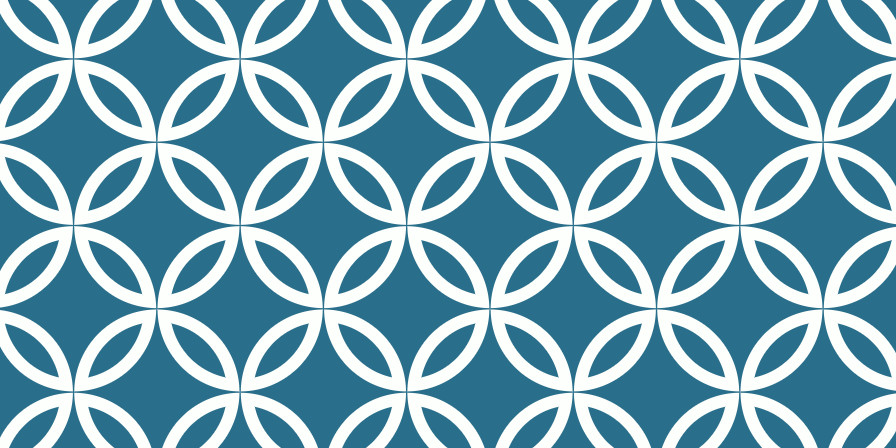
Give the GLSL for this pattern, as a Shadertoy shader.

```glsl
// Lattice of outlined petals formed by overlapping circles, white on teal blue.

#define RADIUS      0.1859              // circle radius = petal cell size, in canvas heights
#define NODE        vec2(0.9078, 0.4966) // a point where four petal tips meet
#define OUTER_EDGE  0.992               // outer petal arc, in circle radii
#define INNER_EDGE  0.842               // inner petal arc, in circle radii
#define BACKGROUND  vec3(0.16, 0.43, 0.54)
#define OUTLINE     vec3(0.99, 1.00, 0.99)

// Lens coordinate: distance to the farther of the two circle centres in a cell.
float petalRadius(vec2 p) {
    vec2 cell = floor(p);
    vec2 q = p - cell;
    // Mirror alternate cells so petals change diagonal like a checkerboard.
    if (mod(cell.x + cell.y, 2.0) > 0.5) q.x = 1.0 - q.x;
    return max(length(q - vec2(1.0, 0.0)), length(q - vec2(0.0, 1.0)));
}

void mainImage(out vec4 fragColor, in vec2 fragCoord) {
    vec2 p = (fragCoord / iResolution.y - NODE) / RADIUS;
    float pixel = 1.0 / (iResolution.y * RADIUS);

    // Band between the two arcs, with edges one pixel soft.
    float r = petalRadius(p);
    float outer = clamp((OUTER_EDGE - r) / pixel + 0.5, 0.0, 1.0);
    float inner = clamp((INNER_EDGE - r) / pixel + 0.5, 0.0, 1.0);

    fragColor = vec4(mix(BACKGROUND, OUTLINE, outer - inner), 1.0);
}
```
